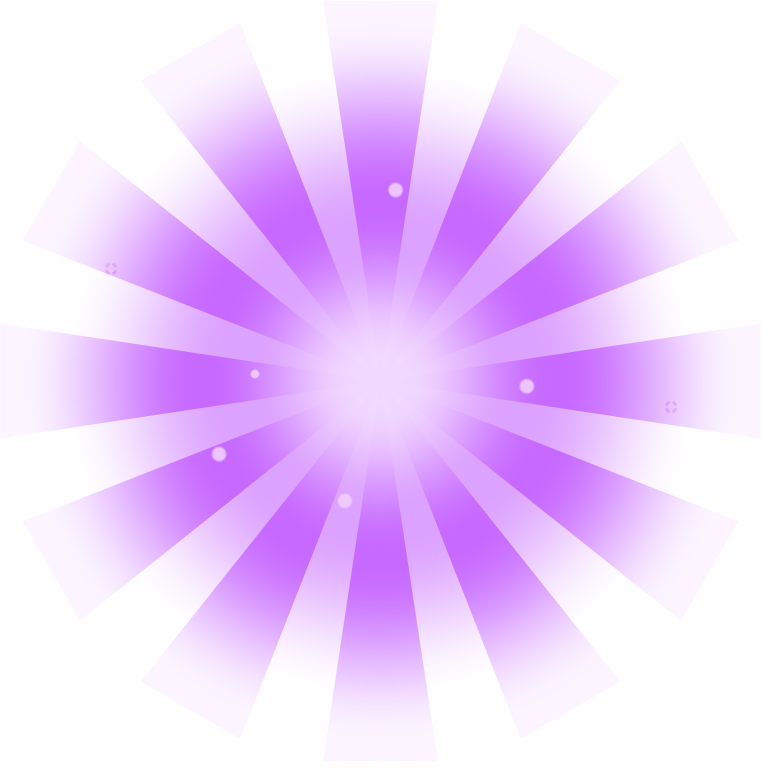
Reproduce this background procedurally as a Shadertoy shader.

```glsl
const float PI = 3.14159265;
const vec2 CENTER = vec2(0.4954, 0.5039);      // in canvas heights
const vec3 WHITE = vec3(1.0, 0.998, 1.0);
const vec3 VIOLET = vec3(0.78, 0.41, 1.0);
const vec3 SPARK_COLOR = vec3(0.94, 0.81, 1.0);

const float RAY_COUNT = 12.0;
const float RAY_HALF_ANGLE = 0.150;
const float RAY_LENGTH = 0.495;
const float DISC_RADIUS = 0.449;
const float DISC_TINT = 0.012;

const float SPARK_SIZE = 0.0092;
const float SPARK_STEP = 62.96;                // degrees between sparks
const float SPARK_START = 143.6;
const float SPARK_ORBIT = 0.1995;
const vec4 ANGLE_WAVES = vec4(25.2, -1.8, 8.0, -3.05);
const vec4 ORBIT_WAVES = vec4(0.0104, -0.0137, -0.0462, 0.0062);

const float RING_ORBIT = 0.380;
const float RING_START = -5.1;
const float RING_STEP = 162.5;
const float RING_RADIUS = 0.0065;
const float RING_TINT = 0.22;

vec2 polar(float degreesAngle, float radius) {
    float a = radians(degreesAngle);
    return radius * vec2(cos(a), sin(a));
}

// Coverage of a shape from its signed distance
float fill(float dist, float softness) {
    return 1.0 - smoothstep(-softness, softness, dist);
}

// Signed distance to the nearest flat-ended wedge
float rayDistance(vec2 p) {
    float sector = 2.0 * PI / RAY_COUNT;
    float a = mod(atan(p.y, p.x) + 0.5 * sector, sector) - 0.5 * sector;
    vec2 q = length(p) * vec2(cos(a), abs(sin(a)));
    float side = q.y * cos(RAY_HALF_ANGLE) - q.x * sin(RAY_HALF_ANGLE);
    return max(side, q.x - RAY_LENGTH);
}

float rayTint(float r) {
    float rise = mix(0.26, 1.0, smoothstep(0.03, 0.225, r));
    return rise * (1.0 - 0.94 * smoothstep(0.235, 0.475, r));
}

float glowTint(float r, float pixel) {
    float rise = mix(0.25, 0.62, smoothstep(0.03, 0.17, r));
    float glow = rise * (1.0 - smoothstep(0.20, 0.42, r));
    return max(glow, DISC_TINT * fill(r - DISC_RADIUS, pixel));
}

// Five sparks along a wavy orbit
float sparks(vec2 p) {
    float light = 0.0;
    for (int i = -2; i <= 2; i++) {
        float k = float(i);
        float w = 2.0 * PI * k / 5.0;
        vec4 waves = vec4(cos(w), sin(w), cos(2.0 * w), sin(2.0 * w));
        vec2 spot = polar(SPARK_START + SPARK_STEP * k + dot(waves, ANGLE_WAVES),
                          SPARK_ORBIT + dot(waves, ORBIT_WAVES));
        float size = SPARK_SIZE * (i == 0 ? 0.6 : 1.0);
        float d = length(p - spot) - size;
        light = max(light, 0.9 * fill(d, 0.25 * size));
    }
    return light;
}

// Two faint dashed rings
float dashedRings(vec2 p, float pixel) {
    float ink = 0.0;
    for (int i = 0; i < 2; i++) {
        vec2 q = p - polar(RING_START + RING_STEP * float(i), RING_ORBIT);
        float band = fill(abs(length(q) - RING_RADIUS) - 0.0018, pixel);
        float dashes = smoothstep(-0.7, -0.1, -cos(4.0 * atan(q.y, q.x)));
        ink = max(ink, band * dashes);
    }
    return ink;
}

void mainImage(out vec4 fragColor, in vec2 fragCoord) {
    float pixel = 1.0 / iResolution.y;
    vec2 p = fragCoord * pixel - CENTER;
    float r = length(p);

    // Rays over the soft round glow
    float ray = fill(rayDistance(p), 0.7 * pixel);
    float tint = mix(glowTint(r, pixel), rayTint(r), ray);
    tint = min(tint + RING_TINT * dashedRings(p, pixel), 1.0);

    vec3 color = mix(WHITE, VIOLET, tint);
    color = mix(color, SPARK_COLOR, sparks(p));
    fragColor = vec4(color, 1.0);
}
```
